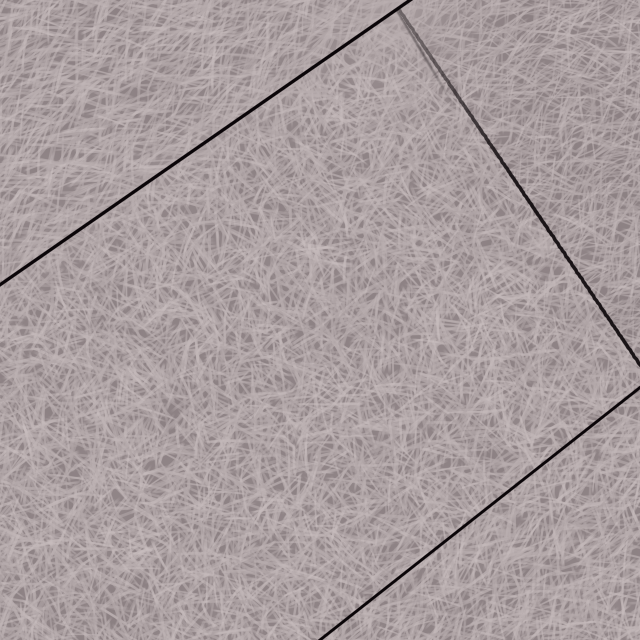
Give the GLSL for this texture, as a WebGL 2 fragment shader.

```glsl
#version 300 es
precision highp float;

uniform vec2 u_resolution;
out vec4 outColor;

const float PI = 3.14159265;
const int STRAND_LAYERS = 16;
const vec3 GAP_COLOR = vec3(0.52, 0.475, 0.485);
const vec3 FIBER_COLOR = vec3(0.785, 0.743, 0.746);
const vec3 SEAM_COLOR = vec3(0.04, 0.02, 0.03);

vec3 hash3(vec3 p) {
    p = fract(p * vec3(0.1031, 0.1030, 0.0973));
    p += dot(p, p.yxz + 33.33);
    return fract((p.xxy + p.yxx) * p.zyx);
}

vec2 gradientAt(vec2 cell) {
    float angle = 2.0 * PI * hash3(vec3(cell + 50.0, 7.0)).x;
    return vec2(cos(angle), sin(angle));
}

float gradientNoise(vec2 p) {
    vec2 i = floor(p), f = fract(p);
    vec2 u = f * f * f * (f * (f * 6.0 - 15.0) + 10.0);
    vec2 e = vec2(1.0, 0.0);
    float low = mix(dot(gradientAt(i), f), dot(gradientAt(i + e), f - e), u.x);
    float high = mix(dot(gradientAt(i + e.yx), f - e.yx),
                     dot(gradientAt(i + 1.0), f - 1.0), u.x);
    return mix(low, high, u.y);
}

// Signed distance to the line from a to b, positive on its left
float lineSide(vec2 p, vec2 a, vec2 b) {
    vec2 dir = normalize(b - a);
    return dir.x * (p.y - a.y) - dir.y * (p.x - a.x);
}

float stroke(float d, float halfWidth, float blur) {
    return 1.0 - smoothstep(halfWidth - blur, halfWidth + blur, abs(d));
}

// Coverage of one slightly bent fiber, tapered at both ends
float strand(vec2 q, float angle, float halfLength, float halfWidth, float bend, float blur) {
    float c = cos(angle), s = sin(angle);
    q = vec2(c * q.x + s * q.y, c * q.y - s * q.x);
    float taper = 1.0 - smoothstep(0.6, 1.0, abs(q.x) / halfLength);
    return taper * stroke(q.y + bend * q.x * q.x, halfWidth, blur);
}

// Lays one scattered layer of fibers over the tone below it
float layStrands(vec2 p, float tone, float size, float seed, float lean,
                 float spread, float thickness, float blur) {
    vec2 home = floor(p / size);
    for (int y = -1; y <= 1; y++) {
        for (int x = -1; x <= 1; x++) {
            vec2 cell = home + vec2(x, y);
            vec3 place = hash3(vec3(cell + 100.0, seed));
            vec3 look = hash3(vec3(cell + 300.0, seed + 61.0));
            float angle = lean + (place.z - 0.5) * spread;
            float halfWidth = thickness * mix(0.0012, 0.0023, look.x);
            float halfLength = size * mix(0.6, 1.0, look.y);
            float cover = strand(p - (cell + place.xy) * size, angle, halfLength,
                                 halfWidth, (look.z - 0.5) * 3.0, blur);
            tone = mix(tone, mix(0.58, 1.0, look.z), 0.6 * cover);
        }
    }
    return tone;
}

float fiberTone(vec2 p, float panel, float lean, float spread, float thickness, float blur) {
    float tone = 0.15;
    for (int i = 0; i < STRAND_LAYERS; i++) {
        float layer = float(i);
        float size = mix(0.034, 0.048, fract(layer * 0.618));
        tone = layStrands(p + layer * 0.137, tone, size, layer * 3.7 + panel * 83.0,
                          lean, spread, thickness, blur);
    }
    return tone;
}

void main() {
    vec2 uv = gl_FragCoord.xy / u_resolution;
    float pixel = 1.0 / min(u_resolution.x, u_resolution.y);
    float blur = max(0.0011, 0.7 * pixel);

    // Seams between the panels
    vec2 corner = vec2(0.622, 0.987), crossEnd = vec2(1.0, 0.430);
    float upper = lineSide(uv, vec2(0.0, 0.555), vec2(0.641, 1.0));
    float lower = lineSide(uv, vec2(0.5, 0.0), vec2(1.0, 0.3945));
    float cross = lineSide(uv, corner, crossEnd);
    float along = dot(uv - corner, normalize(crossEnd - corner)) / distance(corner, crossEnd);

    // Fiber direction and density of each panel
    float panel = 0.0, lean = 0.95, spread = PI, thickness = 1.0, shade = 0.0;
    if (upper > 0.0) { panel = 1.0; lean = 0.6; spread = 2.0; }
    else if (lower < 0.0) { panel = 2.0; lean = 0.8; spread = 2.5; }
    else if (cross > 0.0) { panel = 3.0; lean = 0.5; spread = 2.4; thickness = 0.82; shade = -0.03; }
    float tone = fiberTone(uv, panel, lean, spread, thickness, blur) + shade;

    // Broad wear, with a smooth haze by the corner and the upper seam
    tone += 0.07 * gradientNoise(uv * 9.0) + 0.04 * gradientNoise(uv * 31.0);
    float haze = 0.8 * exp(-distance(uv, corner) / 0.07);
    haze = max(haze, 0.45 * exp(-abs(upper) / 0.02));
    vec3 color = mix(GAP_COLOR, FIBER_COLOR, mix(tone, 0.74, haze));

    // Cross seam: faint and split at the top, dark and rough below
    float below = step(upper, 0.0) * step(0.0, along);
    float rough = 0.0012 * gradientNoise(vec2(along * 110.0, 3.0));
    float main = stroke(cross + rough, 0.0028, blur) * mix(0.42, 0.9, smoothstep(0.05, 0.55, along));
    float split = stroke(cross + 0.003 + along * 0.04, 0.002, 0.002);
    split *= 0.35 * (1.0 - smoothstep(0.12, 0.28, along));
    color = mix(color, SEAM_COLOR, below * max(main, split));

    // Long black seams
    color = mix(color, SEAM_COLOR, stroke(upper, 0.0026, blur));
    color = mix(color, SEAM_COLOR, stroke(lower, 0.0023, blur));
    outColor = vec4(color, 1.0);
}
```
